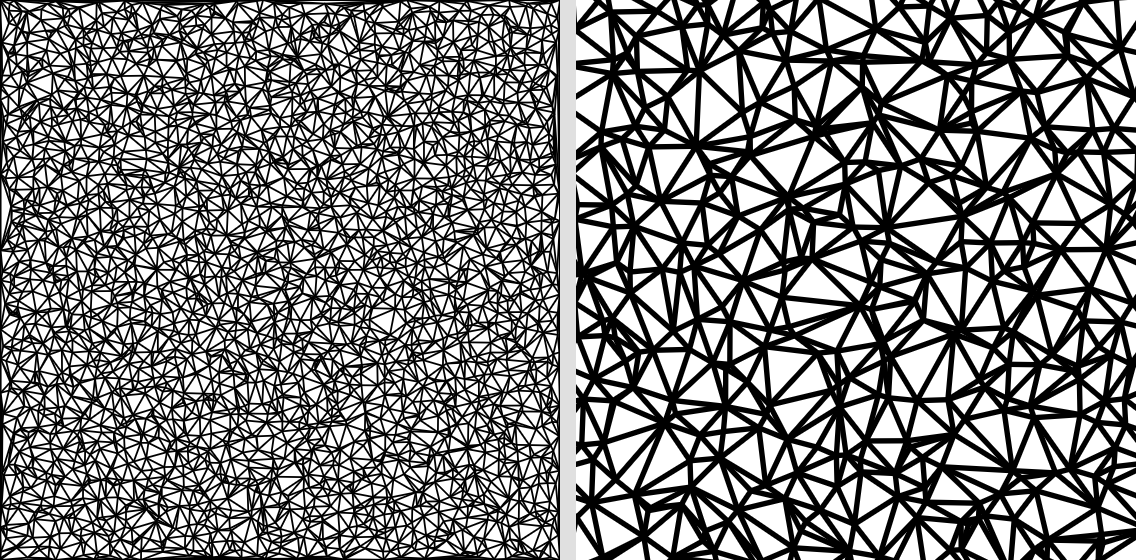
Left: the whole. Right: its middle third, enlarged.
Give the GLSL for this pattern, as a Shadertoy shader.

```glsl
const float CELLS = 54.0;          // scatter cells along each side
const float JITTER = 1.85;         // spread of a site, in cells
const float LINE_WIDTH = 0.0032;   // in canvas units
const float BORDER_ZONE = 2.0;     // depth of the long border triangles, in cells
const int REACH = 4;               // cells searched on each side
const int MAX_SITES = 120;
const int MAX_STEPS = 32;
const float TOLERANCE = 1e-4;
const vec3 INK = vec3(0.0);
const vec3 PAPER = vec3(1.0);

vec2 sites[MAX_SITES];             // candidate corners, relative to the shaded point
int siteCount = 0;

vec2 hash22(vec2 p) {
    vec3 q = fract(p.xyx * vec3(0.1031, 0.1030, 0.0973));
    q += dot(q, q.yzx + 33.33);
    return fract((q.xx + q.yz) * q.zy);
}

float cross2(vec2 a, vec2 b) { return a.x * b.y - a.y * b.x; }

// One random site per cell, folded back into the canvas
void addSite(vec2 cell, vec2 p) {
    if (siteCount >= MAX_SITES) return;
    vec2 s = cell + 0.5 + JITTER * (hash22(cell + 7.0) - 0.5);
    s = CELLS - abs(CELLS - abs(s));
    sites[siteCount++] = s - p;
}

void gatherSites(vec2 p) {
    vec2 home = floor(p);
    for (int y = -REACH; y <= REACH; y++)
        for (int x = -REACH; x <= REACH; x++) {
            vec2 cell = home + vec2(x, y);
            if (all(greaterThanEqual(cell, vec2(0.0))) && all(lessThan(cell, vec2(CELLS))))
                addSite(cell, p);
        }

    // Close to a side, the whole outer row can take part
    vec2 depth = min(p, CELLS - p);
    if (min(depth.x, depth.y) < BORDER_ZONE) {
        vec2 outer = step(0.5 * CELLS, p) * (CELLS - 1.0);
        for (float i = 0.0; i < CELLS; i++)
            addSite(depth.x < depth.y ? vec2(outer.x, i) : vec2(i, outer.y), p);
    }
}

// Delaunay triangle around the origin: keep swapping in the site that lies
// deepest inside the circumcircle, until the circle is empty
void findTriangle(inout vec2 a, inout vec2 b, inout vec2 c) {
    for (int n = 0; n < MAX_STEPS; n++) {
        vec2 ab = b - a, ac = c - a;
        float za = dot(a, a);
        float zb = dot(b, b) - za, zc = dot(c, c) - za;
        float area = max(cross2(ab, ac), 1e-9);
        vec2 slope = vec2(zb * ac.y - zc * ab.y, zc * ab.x - zb * ac.x) / area;

        float deepest = -TOLERANCE;
        vec2 s = vec2(0.0);
        bool found = false;
        for (int i = 0; i < siteCount; i++) {
            vec2 q = sites[i];
            float power = dot(q, q) - za - dot(slope, q - a);
            if (power < deepest) {
                deepest = power;
                s = q;
                found = true;
            }
        }
        if (!found) break;

        // Keep the edge that still encloses the origin together with s
        float sa = cross2(s, a), sb = cross2(s, b), sc = cross2(s, c);
        if (sa >= 0.0 && sb < 0.0) c = s;
        else if (sb >= 0.0 && sc < 0.0) a = s;
        else b = s;
    }
}

// Share of paper left beside the line from a to b, seen from the origin
float paperBeside(vec2 a, vec2 b, float pixel) {
    vec2 ab = b - a;
    float t = clamp(-dot(a, ab) / max(dot(ab, ab), 1e-9), 0.0, 1.0);
    float gap = length(a + t * ab) / CELLS - 0.5 * LINE_WIDTH;
    return clamp(gap / pixel + 0.5, 0.0, 1.0);
}

void mainImage(out vec4 fragColor, in vec2 fragCoord) {
    vec2 p = fragCoord / iResolution.xy * CELLS;
    float pixel = 1.0 / min(iResolution.x, iResolution.y);
    gatherSites(p);

    // Start from the half of the canvas that holds p
    bool lower = p.x > p.y;
    vec2 a = -p;
    vec2 b = (lower ? vec2(CELLS, 0.0) : vec2(CELLS)) - p;
    vec2 c = (lower ? vec2(CELLS) : vec2(0.0, CELLS)) - p;
    findTriangle(a, b, c);

    float paper = paperBeside(a, b, pixel) * paperBeside(b, c, pixel) * paperBeside(c, a, pixel);
    fragColor = vec4(mix(INK, PAPER, paper), 1.0);
}
```
